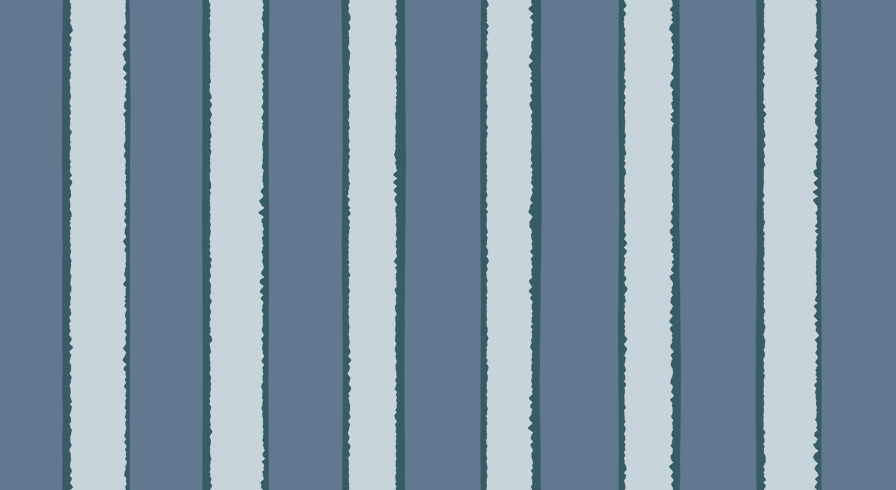
This pattern is drawn by a WebGL 1 fragment shader. Its source:

```glsl
precision highp float;

uniform vec2 u_resolution;

// Lengths are fractions of the canvas width.
#define STRIPES 6.0
#define PERIOD 0.155
#define FIRST_CENTER 0.1062
#define LIGHT_HALF 0.0270
#define DARK_HALF 0.0357
#define RAGGED 0.0040
#define GRAIN 92.0
#define DRIFT 0.0035
#define GROUND_COLOR vec3(0.380, 0.470, 0.560)
#define DARK_COLOR vec3(0.220, 0.360, 0.400)
#define LIGHT_COLOR vec3(0.780, 0.830, 0.850)

const float TAU = 6.2831853;

float hash(float n) {
    return fract(sin(n * 127.1 + 11.7) * 4375.85);
}

// One-dimensional gradient noise, roughly -0.5 to 0.5.
float gradientNoise(float x) {
    float cell = floor(x);
    float t = x - cell;
    float fromLeft = (hash(cell) * 2.0 - 1.0) * t;
    float fromRight = (hash(cell + 1.0) * 2.0 - 1.0) * (t - 1.0);
    return mix(fromLeft, fromRight, t * t * t * (t * (t * 6.0 - 15.0) + 10.0));
}

// Outward displacement of a torn edge: pointed ridges over a finer grain.
float tornEdge(float y, float seed) {
    float offset = seed * 137.0;
    float warped = y * GRAIN + 1.5 * gradientNoise(y * 23.0 + offset);
    float ridge = 0.45 - 2.5 * abs(gradientNoise(warped + offset));
    float grain = 0.8 * gradientNoise(y * GRAIN * 2.3 + offset + 51.0);
    float strength = 0.9 + 1.2 * gradientNoise(y * 14.0 + offset + 29.0);
    return RAGGED * strength * mix(0.6, 1.2, hash(seed + 3.0)) * (ridge + grain);
}

// Slow bend of a cleaner, hand-drawn edge.
float slowDrift(float y, float seed) {
    float offset = seed * 61.0 + 400.0;
    return DRIFT * (gradientNoise(y * 4.0 + offset)
                  + 0.25 * gradientNoise(y * 31.0 + offset));
}

// Antialiased coverage between a left and a right edge.
float band(float x, float left, float right, float blur) {
    return smoothstep(-blur, blur, x - left) * smoothstep(-blur, blur, right - x);
}

void main() {
    vec2 p = gl_FragCoord.xy / u_resolution.x;
    float blur = 0.75 / u_resolution.x;

    // Nearest stripe and its own pair of edge seeds.
    float index = clamp(floor((p.x - FIRST_CENTER) / PERIOD + 0.5), 0.0, STRIPES - 1.0);
    float x = p.x - FIRST_CENTER - index * PERIOD;
    float leftSeed = index * 2.0 + 1.0;
    float rightSeed = leftSeed + 1.0;

    // Width and alignment vary gently across the row.
    float phase = TAU * index / STRIPES;
    float darkCenter = 0.0018 * cos(phase - 0.94);
    float darkHalf = DARK_HALF + 0.0021 * cos(phase - 0.3);
    float lightCenter = 0.0033 * cos(phase - 0.36);
    float lightHalf = LIGHT_HALF + 0.0029 * cos(phase);

    // Dark backing stripe with nearly straight sides.
    float dark = band(x,
        darkCenter - darkHalf - slowDrift(p.y, leftSeed),
        darkCenter + darkHalf + slowDrift(p.y, rightSeed), blur);

    // Pale stripe with torn sides.
    float light = band(x,
        lightCenter - lightHalf - tornEdge(p.y, leftSeed),
        lightCenter + lightHalf + tornEdge(p.y, rightSeed), blur);

    vec3 color = mix(GROUND_COLOR, DARK_COLOR, dark);
    color = mix(color, LIGHT_COLOR, light);
    gl_FragColor = vec4(color, 1.0);
}
```
